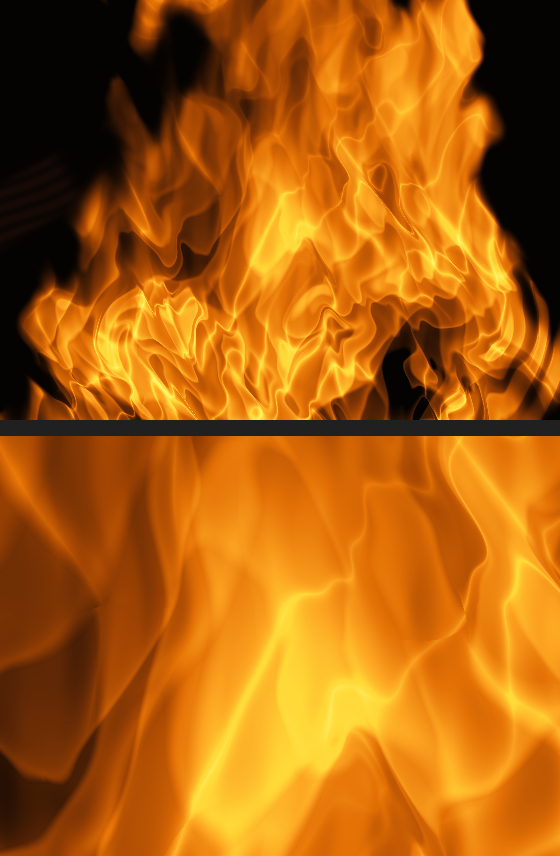
Top: the whole. Bottom: its middle third, enlarged.
A Shadertoy shader for this texture:

```glsl
vec2 hash2(vec2 c) {
    return fract(sin(vec2(dot(c, vec2(127.1, 311.7)), dot(c, vec2(269.5, 183.3)))) * 43758.5);
}

// Cellular noise whose cell values blend softly across their borders
float cells(vec2 p, float sharpness) {
    vec2 cell = floor(p), local = p - cell;
    float sum = 0.0, total = 0.0;
    for (int j = -1; j <= 1; j++)
    for (int i = -1; i <= 1; i++) {
        vec2 offset = vec2(i, j);
        vec2 h = hash2(cell + offset);
        float weight = exp(-sharpness * length(offset + h - local));
        sum += weight * fract(h.x * 7.0 + h.y * 13.0);
        total += weight;
    }
    return sum / total;
}

// Layered sines bend space into rising swirls
vec2 swirl(vec2 p, float size, float freq) {
    for (int i = 0; i < 5; i++) {
        float k = float(i);
        p += size * sin(freq * (p.yx * vec2(0.9, 1.0) + 0.4 * p) + vec2(1.7, 2.9) * k + vec2(0.6, 2.0));
        size *= 0.58;
        freq *= 1.75;
    }
    return p;
}

// Flame sheet: crisp on one side, fading away on the other
float wisp(float phase, float blur) {
    float s = fract(phase);
    return smoothstep(0.0, blur, s) * exp(-3.5 * s);
}

// Thin bright line at every whole step of the phase
float filament(float phase) {
    return pow(1.0 - abs(sin(3.1416 * phase)), 6.0);
}

vec3 fireColor(float heat) {
    vec3 stops[6] = vec3[6](
        vec3(0.02, 0.01, 0.005), vec3(0.34, 0.14, 0.02), vec3(0.64, 0.27, 0.01),
        vec3(0.89, 0.44, 0.02), vec3(0.99, 0.64, 0.13), vec3(1.0, 0.85, 0.22));
    vec3 color = stops[0];
    for (int i = 1; i < 6; i++)
        color = mix(color, stops[i], clamp(heat * 5.0 - float(i - 1), 0.0, 1.0));
    return mix(color, vec3(1.0, 0.95, 0.42), smoothstep(1.0, 1.35, heat));
}

void mainImage(out vec4 fragColor, in vec2 fragCoord) {
    vec2 p = (fragCoord - vec2(0.5 * iResolution.x, 0.0)) / iResolution.y;
    float low = 1.0 - smoothstep(0.15, 0.85, p.y);

    // Curling at the base, drawn out upright toward the top
    vec2 q = swirl(p * vec2(1.0, 0.85), 0.05, 6.0);
    vec2 r = swirl(p * vec2(1.0, 0.8) + 5.3, 0.026 + 0.024 * low, 11.0);

    float broad = cells(q * vec2(6.5, 4.2) + 3.0, 6.0);
    float fine = cells(r * vec2(15.0, 10.0) + 17.0, 6.0);
    float streak = cells(mix(q, p, 0.6) * vec2(46.0, 7.0), 5.0);

    // Body of the fire, wide at the base and ragged at its sides
    float inside = 0.67 - 0.37 * p.y - abs(mix(p.x, q.x, 0.7) - 0.01);
    inside += 0.3 * (broad - 0.5) + 0.2 * (fine - 0.5);
    float body = smoothstep(-0.03, 0.1, inside);

    // Overlapping sheets and upright streaks
    float blur = mix(0.3, 0.14, low);
    float heat = 0.345 + 0.55 * (broad - 0.5) + 0.34 * (fine - 0.5);
    heat += (0.24 - 0.12 * low) * (streak - 0.5);
    heat += 0.28 * wisp(5.0 * q.x + 2.5 * q.y + 3.2 * broad, blur);
    heat += (0.14 + 0.26 * low) * wisp(5.0 * r.y - 8.0 * r.x + 2.2 * fine, blur);
    heat += (0.1 + 0.2 * low) * wisp(12.0 * q.x + 7.0 * r.y + 2.0 * fine, blur) * smoothstep(0.3, 0.65, broad);

    // Sparse curling filaments, brighter toward the base
    float curls = filament(5.0 * r.x + 4.0 * r.y + 2.0 * broad) * smoothstep(0.4, 0.7, fine);
    curls += filament(6.0 * q.x - 5.0 * r.y + 1.5 * fine) * smoothstep(0.4, 0.7, broad);
    heat += (0.1 + 0.28 * low) * curls;

    // Hot central column
    vec2 core = (vec2(mix(p.x, q.x, 0.5), p.y) - vec2(0.01, 0.45)) / vec2(0.09, 0.28);
    heat += 0.34 * exp(-dot(core, core));

    // Charred wood showing through near the base
    float charred = smoothstep(0.52, 0.72, cells(p * vec2(7.0, 10.0) + 0.6 * fine + 31.0, 8.0));
    heat -= 0.3 * charred * (1.0 - smoothstep(0.06, 0.25, p.y));

    vec3 color = fireColor(max(heat, 0.0) * body);

    // Dim log in the shadows at the left
    vec2 timber = mat2(0.86, -0.5, 0.5, 0.86) * (p - vec2(-0.62, 0.51));
    float bark = 0.7 + 0.3 * sin(190.0 * timber.y + 3.0 * sin(14.0 * timber.x));
    float wood = (1.0 - smoothstep(0.05, 0.08, abs(timber.y))) * (1.0 - smoothstep(0.11, 0.16, abs(timber.x)));
    color += vec3(0.07, 0.03, 0.02) * wood * bark * (1.0 - body);

    fragColor = vec4(color, 1.0);
}
```
